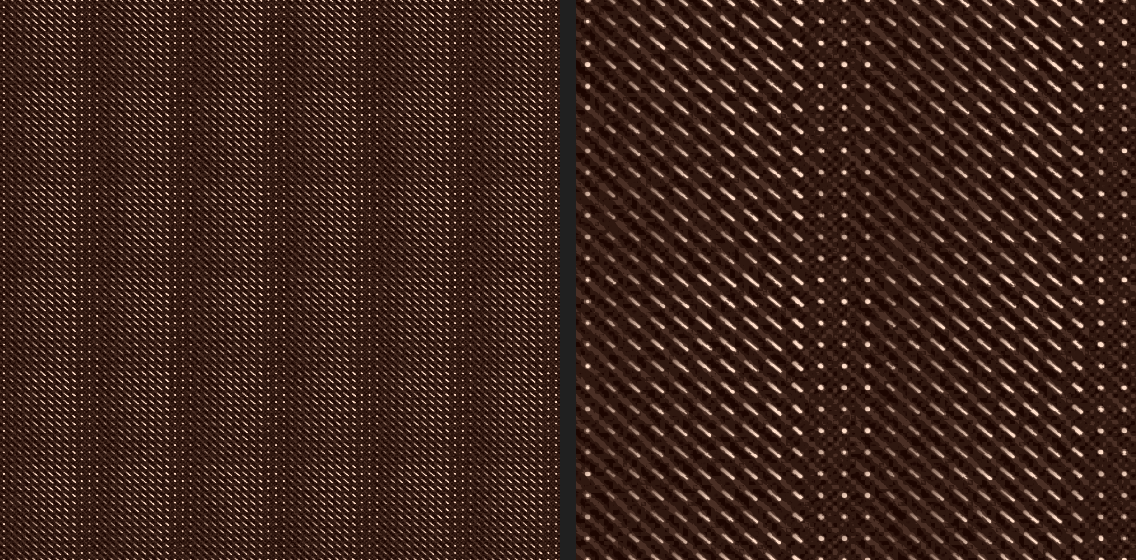
Left, the full canvas; right, a detail of the centre.
This texture is drawn by a Shadertoy shader. Its source:

```glsl
float hash(vec2 p) {
    p = fract(p * vec2(0.1031, 0.1130));
    p += dot(p, p.yx + 33.33);
    return fract((p.x + p.y) * p.x * 43.7);
}

float segmentDistance(vec2 p, vec2 halfSpan) {
    float t = clamp(dot(p, halfSpan) / max(dot(halfSpan, halfSpan), 1e-5), -1.0, 1.0);
    return length(p - t * halfSpan);
}

void mainImage(out vec4 fragColor, in vec2 fragCoord) {
    // Stitch grid, with rows counted downwards
    vec2 uv = fragCoord / iResolution.xy;
    vec2 grid = vec2(uv.x, 1.0 - uv.y) * vec2(72.0, 78.0) + vec2(0.0, 0.5);
    vec2 id = floor(grid);
    vec2 p = fract(grid) - 0.5;
    float pixel = 78.0 / iResolution.y;

    // Six broad bands each way: 12 columns by 13 rows of stitches
    vec2 band = vec2(fract((id.x + 0.5) / 12.0), fract((id.y + 0.5) / 13.0));
    float firstColumn = 1.0 - step(0.08, band.x);
    float dotted = smoothstep(0.7, 0.9, band.x);
    float glow = mix(0.5, 1.15, smoothstep(0.08, 0.75, band.x)) + 0.5 * firstColumn;
    glow *= mix(1.1, 0.75, smoothstep(0.1, 0.95, band.y));
    glow *= 0.75 + 0.5 * hash(id + 7.0);

    // Slanted stitches shrink to dots near the band edges
    vec2 slant = vec2(0.75, 0.66);
    float reach = 0.36 * smoothstep(-0.15, 0.4, band.x) * (1.0 - dotted);
    reach *= (1.0 - firstColumn) * mix(1.0, 0.8, band.y) * (0.85 + 0.3 * hash(id));
    float d = segmentDistance(p, reach * slant);
    float along = dot(p, slant);
    float across = dot(p, vec2(-slant.y, slant.x));

    // Coarse fibre grain and a checked weave
    vec2 weave = sin(grid * 12.56637);
    float checker = weave.x * weave.y;
    float grain = hash(floor(grid * 5.0)) - 0.5;
    vec3 darkThread = vec3(0.11, 0.022, 0.005);
    vec3 brownThread = vec3(0.185, 0.093, 0.063);
    vec3 tanThread = vec3(0.29, 0.185, 0.145);

    // Light and dark diagonal threads roughened by the grain
    float ridge = 0.5 + 0.5 * cos(6.28318 * (grid.y - grid.x));
    float relief = mix(ridge, 0.5 + 0.5 * checker, 0.25 + 0.5 * dotted);
    relief += grain * 0.5 + 0.1;
    vec3 color = mix(darkThread, brownThread, smoothstep(0.2, 0.4, relief));
    color = mix(color, tanThread, smoothstep(0.72, 0.92, relief));

    // Stitch body with a ragged edge, then the tapered bright core
    d += grain * 0.05 - 0.045 * max(dotted, firstColumn);
    float body = 1.0 - smoothstep(0.06, 0.11 + pixel * 0.3, d);
    color = mix(color, vec3(0.49, 0.375, 0.32), body * clamp(glow, 0.0, 1.0));
    float core = 1.0 - smoothstep(0.03, 0.07 + pixel * 0.3, d + 0.1 * abs(across));
    float sheen = 0.85 + 1.4 * along;
    color = mix(color, vec3(1.0, 0.87, 0.79), core * clamp(glow * sheen, 0.0, 1.0));

    fragColor = vec4(color, 1.0);
}
```
